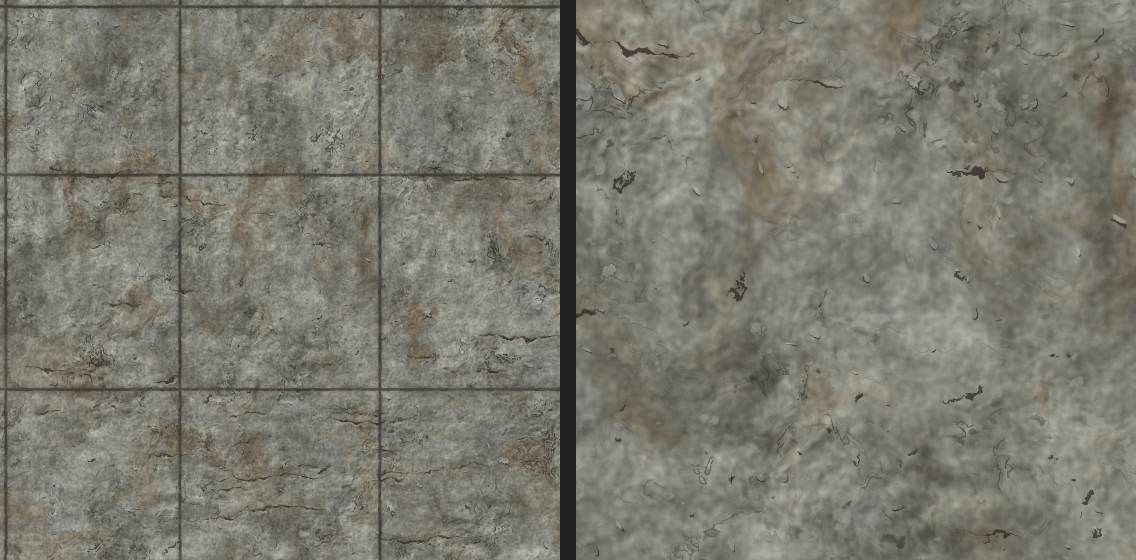
Left: the whole. Right: its middle third, enlarged.
Give the GLSL for this texture, as a Shadertoy shader.

```glsl
// Weathered concrete wall of three by three uneven panels with dark, worn seams.
// Layered gradient noise gives blotches, stains, streaks, pits and relief; a loop
// scatters long horizontal cracks and jittered grids place small ragged chips.

const vec3 SEAM_X = vec3(0.0105, 0.3215, 0.6785);
const vec3 SEAM_Y = vec3(0.3045, 0.6875, 0.9880);
const float SEAM_HALF_WIDTH = 0.0025;
const float SEAM_SHADE_WIDTH = 0.007;
const int CRACK_COUNT = 30;
const float CRACK_HALF_WIDTH = 0.0019;
const float RELIEF = 0.40;
const float GRAIN = 0.10;
const float MOTTLE = 0.25;

const vec3 DARK_CEMENT = vec3(0.395, 0.382, 0.340);
const vec3 PALE_CEMENT = vec3(0.590, 0.585, 0.545);
const vec3 COOL_FILM = vec3(0.500, 0.520, 0.510);
const vec3 RUST = vec3(0.440, 0.375, 0.285);
const vec3 SOOT = vec3(0.190, 0.175, 0.155);
const vec3 SEAM_COLOR = vec3(0.235, 0.212, 0.187);
const vec3 FLAKE = vec3(0.690, 0.705, 0.680);

vec2 hash2(vec2 p) {
    vec3 q = fract(p.xyx * vec3(0.1031, 0.1030, 0.0973));
    q += dot(q, q.yzx + 33.33);
    return fract((q.xx + q.yz) * q.zy);
}

float gradientDot(vec2 cell, vec2 offset) {
    float angle = 6.2832 * hash2(cell).x;
    return dot(vec2(cos(angle), sin(angle)), offset);
}

float gradientNoise(vec2 p) {
    vec2 i = floor(p), f = fract(p);
    vec2 u = f * f * f * (f * (f * 6.0 - 15.0) + 10.0);
    vec2 e = vec2(1.0, 0.0);
    return 1.4 * mix(
        mix(gradientDot(i, f), gradientDot(i + e, f - e), u.x),
        mix(gradientDot(i + e.yx, f - e.yx), gradientDot(i + 1.0, f - 1.0), u.x), u.y);
}

float fbm(vec2 p) {
    float sum = 0.0, gain = 0.5;
    for (int i = 0; i < 5; i++) {
        sum += gain * gradientNoise(p);
        p = mat2(1.6, 1.2, -1.2, 1.6) * p + 17.3;
        gain *= 0.55;
    }
    return sum;
}

// Distance to the nearest of three seam positions
float seamDistance(float x, vec3 seams) {
    vec3 d = abs(x - seams);
    return min(d.x, min(d.y, d.z));
}

// Thin broken contour of a noise field
float hairline(vec2 p, float width) {
    float ridge = abs(fbm(p));
    return 1.0 - smoothstep(0.0, width + fwidth(ridge), ridge);
}

// One ragged chip per grid cell: x is its dark edge, y its pale face
vec2 chips(vec2 p, float scale, float chance, float ragged) {
    vec2 cell = floor(p * scale), h = hash2(cell + scale), k = hash2(cell + 71.0);
    vec2 q = fract(p * scale) - mix(vec2(0.35), vec2(0.65), h);
    float angle = 3.1416 * k.x, radius = mix(0.04, 0.17, k.y * k.y);
    mat2 turn = mat2(cos(angle), -sin(angle), sin(angle), cos(angle));
    vec2 stretch = vec2(1.0, mix(1.3, 3.5, h.x));
    float aa = 1.5 * scale / iResolution.y;
    float a = length(turn * q * stretch) + ragged - radius;
    float b = length(turn * (q + vec2(-0.02, 0.05)) * stretch) + ragged - radius;
    float pale = 1.0 - smoothstep(-aa, aa, a);
    float dark = (1.0 - smoothstep(-aa, aa, b)) * (1.0 - pale);
    return step(hash2(cell + 5.0).y, chance) * vec2(dark, pale * step(0.55, k.x));
}

void mainImage(out vec4 fragColor, in vec2 fragCoord) {
    vec2 p = fragCoord / iResolution.xy;
    float px = 1.0 / iResolution.y;
    vec2 warp = vec2(fbm(p * 9.0 + 3.0), fbm(p * 9.0 + 41.0));
    float fine = fbm(p * 42.0 + 7.0), rough = fbm(p * 85.0 + 29.0);
    float decay = smoothstep(-0.15, 0.35, fbm(p * 7.0 + 90.0));

    // Cement blotches, cool film and brown stains
    float blotch = fbm(p * vec2(7.0, 5.5) + warp * 0.9) + 0.5 * fbm(p * 21.0 + 12.0);
    vec3 color = mix(DARK_CEMENT, PALE_CEMENT, smoothstep(-0.70, 0.55, blotch));
    color = mix(color, COOL_FILM, 0.50 * smoothstep(0.0, 0.4, fbm(p * 6.0 + warp + 23.0)));
    color = mix(color, RUST, 0.55 * smoothstep(0.03, 0.5, fbm(p * vec2(10.0, 7.0) + warp + 57.0)));

    // Streaks run down the upper wall and across the lower wall
    float streak = mix(fbm(p * vec2(9.0, 45.0)), fbm(p * vec2(36.0, 10.0)), smoothstep(0.25, 0.6, p.y));
    color *= 1.0 + 0.24 * streak;
    color = mix(color, SOOT, 0.40 * smoothstep(0.24, 0.6, fbm(p * vec2(23.0, 16.0) + warp + 31.0)));

    // Rough relief, grain, pits and pale specks
    vec2 light = vec2(-0.0012, 0.0018);
    float slope = fbm((p + light) * 32.0 + warp) - fbm((p - light) * 32.0 + warp);
    color += RELIEF * slope * (0.35 + 0.65 * decay);
    color *= 1.0 + GRAIN * gradientNoise(p * 210.0) + MOTTLE * (0.6 * fine + 0.7 * rough);
    color = mix(color, SOOT, 0.60 * decay * smoothstep(0.24, 0.42, 0.6 * rough + 0.6 * fine));
    color = mix(color, FLAKE, 0.45 * smoothstep(0.24, 0.42, 0.5 * warp.x - 0.6 * rough - 0.4 * fine));

    // Broken hairlines at two sizes
    float hair = hairline(p * 13.0 + warp * 1.5 + 66.0, 0.010) * smoothstep(0.02, 0.25, fbm(p * 21.0 + 8.0));
    hair = max(hair, hairline(p * 25.0 + warp + 14.0, 0.014) * smoothstep(0.08, 0.28, fbm(p * 15.0 + 48.0)));
    color = mix(color, SOOT, 0.65 * hair * (0.25 + 0.75 * decay));

    // Chips at three sizes
    for (int i = 0; i < 3; i++) {
        float scale = 15.0 * pow(1.8, float(i));
        vec2 chip = chips(p + 0.02 * warp, scale, 0.36, 0.30 * fine + 0.30 * rough);
        color = mix(color, SOOT, 0.75 * chip.x);
        color = mix(color, FLAKE * (1.0 + 0.5 * rough), 0.45 * chip.y);
    }

    // Long cracks, denser toward the bottom
    for (int i = 0; i < CRACK_COUNT; i++) {
        vec2 h = hash2(vec2(float(i), 19.0)), k = hash2(vec2(float(i), 83.0));
        vec2 q = p - vec2(h.x, 0.02 + 0.75 * pow(h.y, 1.25));
        q.y += 0.022 * warp.y + 0.010 * fine + (k.x - 0.5) * 0.2 * q.x;
        float reach = mix(0.02, 0.11, k.y * k.y);
        float taper = max(0.0, 1.0 - q.x * q.x / (reach * reach));
        float width = CRACK_HALF_WIDTH * taper * clamp(0.6 + 2.5 * fine + 2.0 * rough, 0.0, 1.6);
        float gap = 1.0 - smoothstep(-px, px, abs(q.y) - width);
        float lip = 1.0 - smoothstep(0.0, 0.004, abs(q.y + 0.004 + 0.006 * rough));
        color = mix(color, RUST, 0.30 * taper * exp(-abs(q.y) / 0.008));
        color = mix(color, FLAKE, 0.60 * lip * taper * smoothstep(0.0, 0.25, fine));
        color = mix(color, SOOT, 0.80 * gap * smoothstep(0.0, 0.15, taper));
    }

    // Panel seams with soft shoulders and uneven wear
    vec2 wobble = p + 0.0015 * vec2(fine + rough, warp.x + rough);
    vec2 d = vec2(seamDistance(wobble.x, SEAM_X), seamDistance(wobble.y, SEAM_Y));
    vec2 core = 1.0 - smoothstep(vec2(SEAM_HALF_WIDTH - 0.0015), vec2(SEAM_HALF_WIDTH + 0.0015), d);
    vec2 shade = exp(-d * d / (SEAM_SHADE_WIDTH * SEAM_SHADE_WIDTH));
    float wear = clamp(0.72 + 0.6 * warp.x + 0.5 * rough, 0.25, 0.92);
    color *= 1.0 - 0.13 * max(shade.x, shade.y);
    color = mix(color, SEAM_COLOR, wear * max(core.x, core.y));

    fragColor = vec4(clamp(color, 0.0, 1.0), 1.0);
}
```
